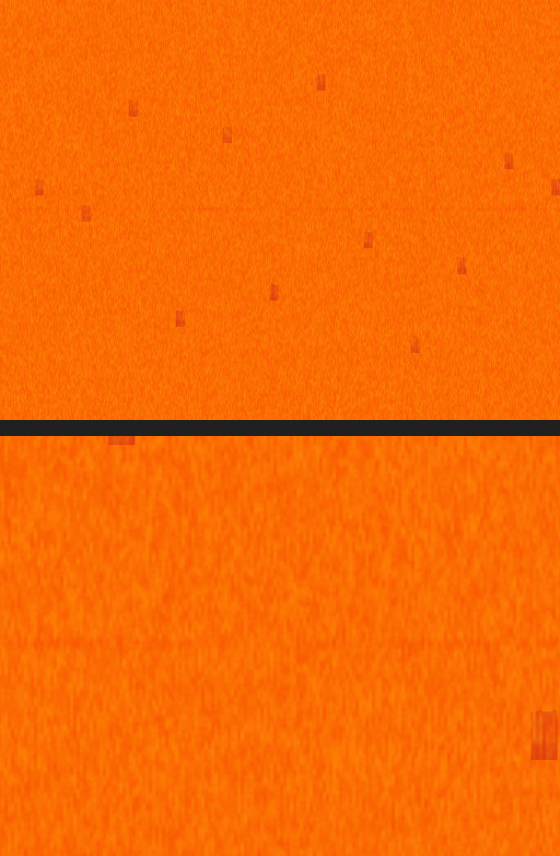
Top, the full canvas; bottom, a detail of the centre.
Give the GLSL for this texture, as a Shadertoy shader.

```glsl
// Orange woven cloth with fine short fibres, scattered dark stitches and a faint seam.

// Colours
const vec3 CLOTH = vec3(0.983, 0.423, 0.014);
const vec3 FIBRE_TINT = vec3(0.10, 1.0, 0.10);
const vec3 STITCH = vec3(0.86, 0.24, 0.07);

// Fibres: cells per canvas height, and contrast
const vec2 FINE_CELLS = vec2(384.0, 136.0);
const vec2 BROAD_CELLS = vec2(150.0, 80.0);
const vec2 SPECK_CELLS = vec2(384.0, 384.0);
const float FINE_CONTRAST = 0.106;
const float BROAD_CONTRAST = 0.048;
const float SPECK_CONTRAST = 0.036;

// Stitches, in canvas heights
const vec2 STITCH_START = vec2(0.0937, 0.804);
const vec2 STITCH_STEP = vec2(0.1118, 0.0625);
const vec2 STITCH_HALF = vec2(0.0105, 0.0195);
const float STITCH_ROWS = 11.0;
const float STITCH_FOOT = -0.006;

// Seam
const float SEAM_Y = 0.502;
const float SEAM_HALF = 0.007;
const float SEAM_DEPTH = 0.020;

// Integer hash of a lattice point, 0 to 1
float hash(vec2 cell) {
    uvec2 q = uvec2(ivec2(cell)) * uvec2(1597334673u, 3812015801u);
    uint n = (q.x ^ q.y) * 1597334673u;
    n = (n ^ (n >> 15)) * 2246822519u;
    n ^= n >> 13;
    return float(n >> 8) / 16777216.0;
}

// Smooth noise along one fibre, shifted by its own phase
float fibre(float column, float y) {
    y += 7.0 * hash(vec2(column, -9.0));
    float cell = floor(y);
    float t = smoothstep(0.0, 1.0, y - cell);
    return mix(hash(vec2(column, cell)), hash(vec2(column, cell + 1.0)), t);
}

// Upright streaks centred on zero
float streaks(vec2 p, vec2 cells) {
    vec2 q = p * cells - vec2(0.5, 0.0);
    float column = floor(q.x);
    float t = smoothstep(0.0, 1.0, q.x - column);
    return mix(fibre(column, q.y), fibre(column + 1.0, q.y), t) - 0.5;
}

// Stitch coverage: one per column, rows permuted by a cube modulo a prime
float stitch(vec2 p, float pixel) {
    float column = floor((p.x - STITCH_START.x) / STITCH_STEP.x + 0.5);
    float k = mod(column, STITCH_ROWS);
    float row = mod(k * k * k + 4.0, STITCH_ROWS);
    vec2 centre = STITCH_START + vec2(column, -row) * STITCH_STEP;
    vec2 d = p - centre;
    float fray = 0.006 * streaks(p + 1.0, vec2(FINE_CELLS.x, 20.0)) * step(0.0, d.y);
    vec2 edge = clamp((STITCH_HALF + vec2(0.0, fray) - abs(d)) / pixel + 0.5, 0.0, 1.0);
    float foot = 1.0 - smoothstep(-0.003, 0.003, d.y - STITCH_FOOT);
    float threads = streaks(p + 3.0, vec2(FINE_CELLS.x, 30.0));
    float density = mix(0.42 + 0.6 * threads, 0.68 + 0.25 * threads, foot);
    return edge.x * edge.y * density;
}

void mainImage(out vec4 fragColor, in vec2 fragCoord) {
    vec2 p = fragCoord / iResolution.y;
    float pixel = 1.0 / iResolution.y;

    // Fibre grain: short streaks, soft mottling and fine specks
    float grain = FINE_CONTRAST * streaks(p, FINE_CELLS)
                + BROAD_CONTRAST * streaks(p + 5.0, BROAD_CELLS)
                + SPECK_CONTRAST * streaks(p + 9.0, SPECK_CELLS);
    vec3 colour = CLOTH + grain * FIBRE_TINT;

    // Soft patchy seam across the middle
    float seam = 1.0 - smoothstep(0.0, 1.0, abs(p.y - SEAM_Y) / SEAM_HALF);
    float patches = 1.0 + 1.6 * streaks(p, vec2(60.0, 20.0));
    colour.g -= SEAM_DEPTH * seam * patches;

    // Dark stitches, keeping some grain
    colour = mix(colour, STITCH + grain * FIBRE_TINT, stitch(p, pixel));

    fragColor = vec4(clamp(colour, 0.0, 1.0), 1.0);
}
```
